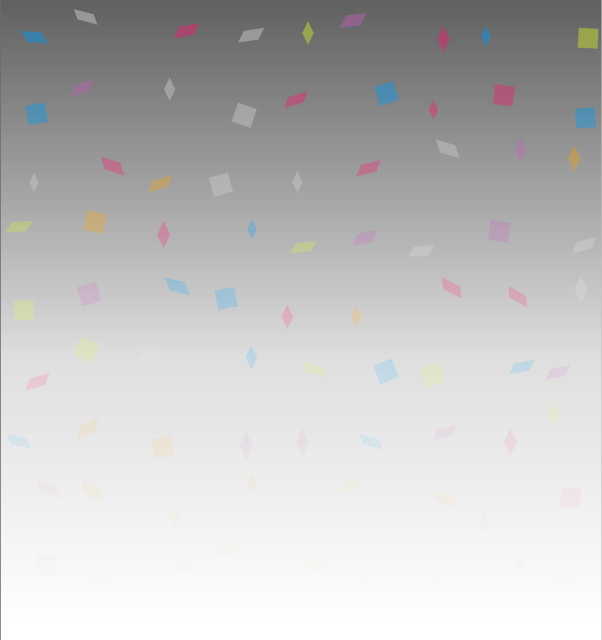
Reproduce this background procedurally as a Shadertoy shader.

```glsl
const float CELLS = 9.56;        // confetti cells per canvas height
const vec3 WHITE  = vec3(0.90);
const vec3 BLUE   = vec3(0.25, 0.73, 1.00);
const vec3 LIME   = vec3(0.90, 0.97, 0.38);
const vec3 PINK   = vec3(1.00, 0.34, 0.60);
const vec3 ORANGE = vec3(1.00, 0.74, 0.24);
const vec3 MAUVE  = vec3(0.84, 0.55, 0.82);

// Four independent random values for one cell
vec4 hash4(vec2 cell) {
    vec4 p = fract(cell.xyxy * vec4(0.1031, 0.1030, 0.0973, 0.1099));
    p += dot(p, p.wzxy + 33.33);
    return fract((p.xxyz + p.yzzw) * p.zywx);
}

mat2 rotation(float angle) {
    float c = cos(angle), s = sin(angle);
    return mat2(c, -s, s, c);
}

float boxDistance(vec2 p, vec2 halfSize) {
    vec2 d = abs(p) - halfSize;
    return length(max(d, 0.0)) + min(max(d.x, d.y), 0.0);
}

float diamondDistance(vec2 p, vec2 halfSize) {
    vec2 q = abs(p) / halfSize;
    return (q.x + q.y - 1.0) * halfSize.x * halfSize.y / length(halfSize);
}

// Turned square, upright diamond or slanted sliver
float pieceDistance(vec2 p, float kind, float variation) {
    float turn = variation - 0.5;
    if (kind < 0.32) {
        return boxDistance(rotation(turn * 0.8) * p, vec2(0.0155));
    }
    if (kind < 0.57) {
        return diamondDistance(p, mix(vec2(0.007, 0.014), vec2(0.011, 0.023), variation));
    }
    vec2 q = rotation(turn * 1.1) * p;
    q.x -= q.y * sign(turn) * 0.7;
    return boxDistance(q, vec2(0.016, mix(0.004, 0.009, kind)));
}

vec3 paperColour(float pick) {
    vec3 palette[6] = vec3[6](WHITE, BLUE, LIME, PINK, ORANGE, MAUVE);
    return palette[int(min(pick * 6.0, 5.0))];
}

// Dark at the top, with a softer slope below the middle
float backdrop(float depth) {
    float upper = mix(0.375, 0.872, clamp(depth / 0.56, 0.0, 1.0));
    float lower = clamp((depth - 0.56) / 0.42, 0.0, 1.0) * 0.128;
    return upper + lower;
}

// Scatter one piece in every cell, fading towards the bottom
vec3 addConfetti(vec3 base, vec2 p, float pixel) {
    vec3 colour = base;
    vec2 home = floor(p * CELLS);
    float fade = 0.9 * pow(max(1.0 - p.y, 0.0), 1.8);
    float shade = mix(0.68, 1.0, clamp(p.y * 2.0, 0.0, 1.0));
    for (int y = -1; y <= 1; y++) {
        for (int x = -1; x <= 1; x++) {
            vec2 cell = home + vec2(x, y);
            vec4 place = hash4(cell + 17.0);
            vec4 style = hash4(cell + 71.0);
            vec2 centre = (cell + 0.2 + 0.6 * place.xy) / CELLS;
            if (centre.y < 0.0 || centre.y > 0.94) continue;
            float d = pieceDistance(p - centre, style.x, style.y);
            float cover = 1.0 - smoothstep(-0.7 * pixel, 0.7 * pixel, d);
            colour = mix(colour, paperColour(style.z) * shade, cover * fade);
        }
    }
    return colour;
}

float edgeLine(float distanceToEdge, float width, float pixel) {
    return 1.0 - smoothstep(width - 0.5 * pixel, width + 0.5 * pixel, distanceToEdge);
}

void mainImage(out vec4 fragColor, in vec2 fragCoord) {
    float pixel = 1.0 / iResolution.y;
    float aspect = iResolution.x / iResolution.y;
    vec2 p = fragCoord / iResolution.y;
    p.y = 1.0 - p.y;

    vec3 colour = addConfetti(vec3(backdrop(p.y)), p, pixel);

    // Hairlines along both sides
    colour = mix(colour, vec3(0.42), 0.8 * edgeLine(p.x, 0.0014, pixel));
    colour = mix(colour, vec3(0.75), 0.6 * edgeLine(aspect - p.x, 0.0014, pixel));

    fragColor = vec4(colour, 1.0);
}
```
